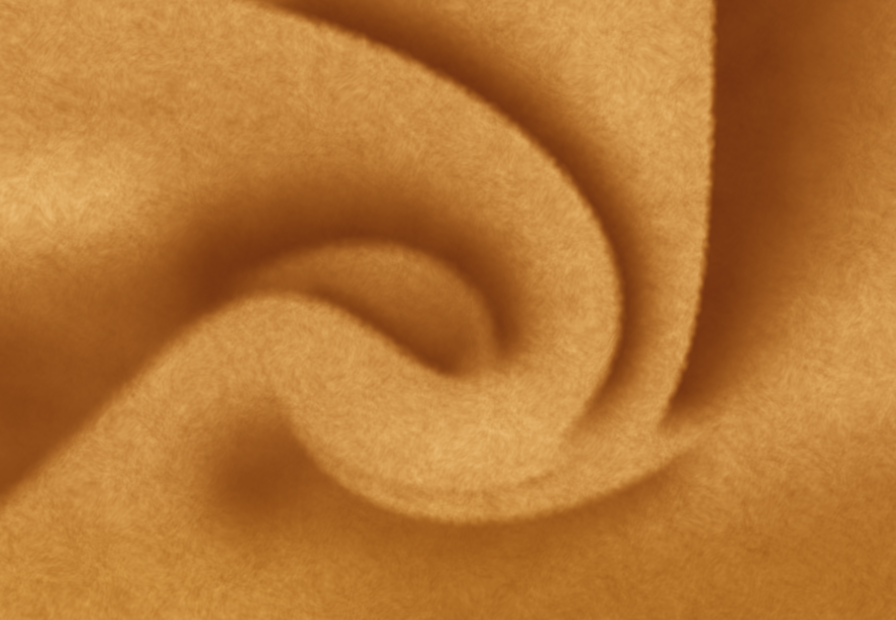
A Shadertoy shader for this texture:

```glsl
// Soft amber wool cloth gathered into a swirl of rounded folds.

vec2 hashGradient(vec2 cell) {
    vec2 h = fract(sin(vec2(dot(cell, vec2(127.1, 311.7)),
                            dot(cell, vec2(269.5, 183.3)))) * 43758.5);
    return h * 2.0 - 1.0;
}

float gradientNoise(vec2 p) {
    vec2 i = floor(p), f = p - i;
    vec2 u = f * f * f * (f * (f * 6.0 - 15.0) + 10.0);
    vec2 e = vec2(0.0, 1.0);
    return mix(mix(dot(hashGradient(i), f),
                   dot(hashGradient(i + e.yx), f - e.yx), u.x),
               mix(dot(hashGradient(i + e.xy), f - e.xy),
                   dot(hashGradient(i + e.yy), f - e.yy), u.x), u.y);
}

vec2 cubic(vec2 a, vec2 b, vec2 c, vec2 d, float t) {
    float s = 1.0 - t;
    return s * s * s * a + 3.0 * s * t * (s * b + t * c) + t * t * t * d;
}

// Shadow on the right-hand side of a curve, with width varying along it
float foldShadow(vec2 p, vec2 a, vec2 b, vec2 c, vec2 d, vec2 widths, float softness) {
    float nearest = 1e5, along = 0.0, side = 1.0;
    vec2 start = a;
    for (int i = 1; i <= 28; i++) {
        vec2 end = cubic(a, b, c, d, float(i) / 28.0);
        vec2 seg = end - start, rel = p - start;
        float h = clamp(dot(rel, seg) / dot(seg, seg), 0.0, 1.0);
        vec2 away = rel - seg * h;
        float dist = dot(away, away);
        if (dist < nearest) {
            nearest = dist;
            along = (float(i) - 1.0 + h) / 28.0;
            side = sign(seg.x * rel.y - seg.y * rel.x);
        }
        start = end;
    }
    float signedDist = side * sqrt(nearest);
    float reach = max(signedDist, 0.0) / mix(widths.x, widths.y, along);
    float taper = smoothstep(0.0, 0.2, along) * (1.0 - smoothstep(0.85, 1.0, along));
    return taper * smoothstep(-softness, softness, signedDist) * exp(-reach * reach);
}

float glow(vec2 p, vec2 center, vec2 radii) {
    vec2 q = (p - center) / radii;
    return exp(-dot(q, q));
}

// Wool nap: matted tufts crossed by short slanted fibres
float woolNap(vec2 p) {
    vec2 q = p + 0.12 * vec2(gradientNoise(p * 2.3), gradientNoise(p * 2.3 + 19.0));
    vec2 slant = vec2(q.x + 0.6 * q.y, q.y - 0.6 * q.x);
    return 0.6 * gradientNoise(q * 6.0)
         + 0.8 * gradientNoise(slant * vec2(9.0, 14.0))
         + 0.6 * gradientNoise(slant.yx * vec2(13.0, 23.0) + 7.0)
         + 0.5 * gradientNoise(q * 34.0 + 3.0);
}

float clothLight(vec2 p) {
    // Broad light on the crowns of the folds
    float light = 0.85 + 0.2 * glow(p, vec2(0.3, 1.75), vec2(1.2, 0.45));
    light += 0.13 * glow(p, vec2(4.2, 3.7), vec2(0.9, 0.6));
    light += 0.1 * glow(p, vec2(5.3, 0.9), vec2(0.6, 1.1));
    light += 0.12 * glow(p, vec2(6.8, 2.8), vec2(1.0, 0.6));
    light -= 0.09 * glow(p, vec2(1.2, 0.9), vec2(1.8, 0.5));
    light -= 0.13 * glow(p, vec2(0.6, 5.0), vec2(1.2, 0.8));
    light -= 0.3 * smoothstep(3.8, 5.3, p.y + 0.3 * (p.x - 5.0)) * smoothstep(1.2, 3.2, p.x);

    // Outer edge of the large roll
    light *= 1.0 - 0.96 * foldShadow(p, vec2(4.5, 4.0), vec2(6.45, 2.6),
        vec2(4.7, 0.4), vec2(1.5, -0.1), vec2(0.2, 0.6), 0.07);
    // Deep wedge beside the upright fold
    light *= 1.0 - 0.95 * foldShadow(p, vec2(5.5, 3.85), vec2(6.1, 3.0),
        vec2(6.15, 2.0), vec2(6.1, -1.6), vec2(0.03, 2.1), 0.05);
    // Hollow above the inner roll
    light *= 1.0 - 0.9 * foldShadow(p, vec2(4.15, 3.3), vec2(4.55, 2.6),
        vec2(3.4, 1.3), vec2(1.4, 2.8), vec2(0.26, 0.9), 0.11);
    // Inner roll, dimmed above the front roll
    light *= 1.0 - 0.42 * glow(p, vec2(3.9, 2.7), vec2(0.5, 0.55));
    light *= 1.0 - 0.3 * glow(p, vec2(4.1, 2.98), vec2(0.2, 0.25));
    light *= 1.0 - 0.62 * foldShadow(p, vec2(4.3, 3.2), vec2(3.4, 3.6),
        vec2(2.9, 1.7), vec2(1.3, 3.0), vec2(0.45, 0.62), 0.09);
    light *= 1.0 - 0.7 * foldShadow(p, vec2(4.0, 3.25), vec2(3.5, 3.2),
        vec2(3.2, 2.6), vec2(2.5, 2.5), vec2(0.2, 0.1), 0.07);
    // Recess behind the lower left lobe
    light *= 1.0 - 0.68 * foldShadow(p, vec2(2.4, 2.4), vec2(1.5, 2.7),
        vec2(1.3, 3.3), vec2(-1.0, 5.2), vec2(0.5, 1.4), 0.12);
    light *= 1.0 - 0.6 * glow(p, vec2(-0.1, 3.2), vec2(0.7, 0.75));
    light *= 1.0 - 0.25 * glow(p, vec2(1.1, 2.45), vec2(1.1, 0.4));
    // Underside of the front roll and its thin second layer
    light *= 1.0 - 0.55 * foldShadow(p, vec2(2.35, 3.1), vec2(2.5, 4.7),
        vec2(4.7, 4.95), vec2(6.2, 3.6), vec2(0.95, 0.2), 0.07);
    light *= 1.0 - 0.58 * glow(p, vec2(2.15, 4.15), vec2(0.5, 0.6));
    light *= 1.0 - 0.2 * foldShadow(p, vec2(2.5, 3.5), vec2(3.0, 4.3),
        vec2(4.2, 4.4), vec2(5.0, 3.9), vec2(0.15, 0.1), 0.05);
    return light;
}

void mainImage(out vec4 fragColor, in vec2 fragCoord) {
    vec2 uv = fragCoord / iResolution.xy;
    vec2 p = vec2(uv.x, 1.0 - uv.y) * vec2(7.68, 5.32);

    // Fuzzy outlines and surface fibres
    vec2 fuzz = vec2(gradientNoise(p * 13.0), gradientNoise(p * 13.0 + 31.0));
    float light = clothLight(p + 0.03 * fuzz);
    light += woolNap(p) * mix(0.035, 0.18, smoothstep(0.2, 0.8, light));
    light += 0.07 * gradientNoise(p * 2.5);
    light = clamp(light, -0.1, 1.12);

    // Brown shadow to pale amber, warmer toward the bottom
    vec3 color = vec3(0.45, 0.2, 0.065) + light * vec3(0.5, 0.41, 0.08);
    color += light * light * vec3(-0.08, 0.05, 0.23);
    color.b -= 0.025 * smoothstep(3.8, 5.0, p.y);
    fragColor = vec4(color, 1.0);
}
```
